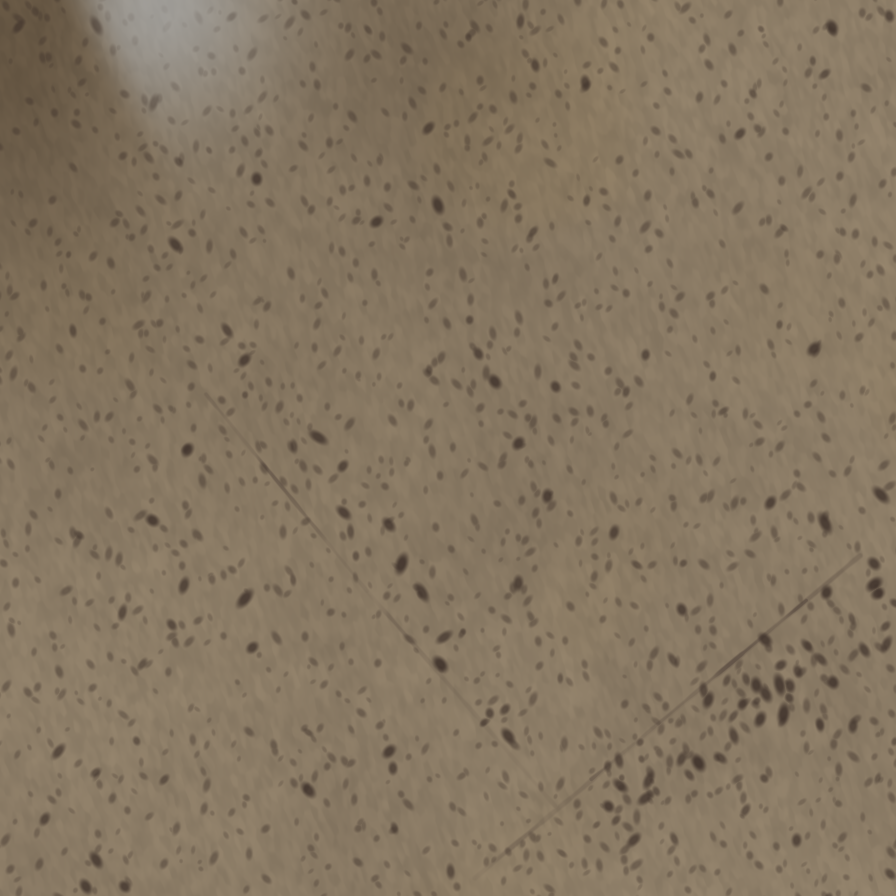
Give the GLSL for this texture, as a Shadertoy shader.

```glsl
// Worn beige stone floor: soft cellular grain, dark mineral specks,
// two thin diagonal joints with dirt gathered beside them,
// and a pale glare next to a shaded upper left corner.

const vec3 STONE_LIGHT = vec3(0.570, 0.508, 0.418);
const vec3 STONE_DARK  = vec3(0.500, 0.440, 0.362);
const vec3 OCHRE       = vec3(0.575, 0.495, 0.365);
const vec3 SHADE       = vec3(0.385, 0.325, 0.250);
const vec3 GLARE       = vec3(0.630, 0.622, 0.605);
const vec3 SPECK       = vec3(0.235, 0.185, 0.160);
const vec3 JOINT       = vec3(0.330, 0.275, 0.240);

vec3 hash3(vec2 p) {
    vec3 q = fract(p.xyx * vec3(0.1031, 0.1030, 0.0973));
    q += dot(q, q.yxz + 33.33);
    return fract((q.xxy + q.yzz) * q.zyx);
}

mat2 rotation(float a) {
    float c = cos(a), s = sin(a);
    return mat2(c, s, -s, c);
}

// Smooth cellular noise: blends random cell values, about -0.5 to 0.5
float cellNoise(vec2 p, float sharpness) {
    vec2 cell = floor(p);
    float sum = 0.0, weight = 0.0;
    for (int y = -1; y <= 1; y++)
    for (int x = -1; x <= 1; x++) {
        vec2 id = cell + vec2(x, y);
        vec3 h = hash3(id);
        vec2 d = p - id - h.xy;
        float w = exp(-sharpness * dot(d, d));
        sum += w * (h.z - 0.5);
        weight += w;
    }
    return sum / weight;
}

float segmentDistance(vec2 p, vec2 a, vec2 b) {
    vec2 ab = b - a;
    float t = clamp(dot(p - a, ab) / dot(ab, ab), 0.0, 1.0);
    return length(p - a - t * ab);
}

float glow(vec2 p, vec2 center, vec2 size) {
    vec2 d = (p - center) / size;
    return exp(-dot(d, d));
}

// How much dirt gathers along the joints
float dirtAmount(vec2 p) {
    float lower = segmentDistance(p, vec2(0.68, 0.09), vec2(0.97, 0.32));
    float upper = segmentDistance(p, vec2(0.26, 0.62), vec2(0.55, 0.21));
    float amount = 0.75 * (1.0 - smoothstep(0.015, 0.052, lower));
    amount += 0.36 * (1.0 - smoothstep(0.008, 0.030, upper));
    return amount + 0.6 * glow(p, vec2(0.52, 0.27), vec2(0.03));
}

// Scattered soft ellipses; dirt raises the chance of a speck in a cell
float specks(vec2 p, float scale, float chance, float dirt, float radius, float seed) {
    vec2 cell = floor(p * scale);
    float cover = 0.0;
    for (int y = -1; y <= 1; y++)
    for (int x = -1; x <= 1; x++) {
        vec2 id = cell + vec2(x, y);
        vec3 place = hash3(id + seed);
        vec3 form = hash3(id + seed + 71.7);
        vec2 center = (id + place.xy) / scale;
        float present = step(place.z, chance + dirt * dirtAmount(center));
        vec2 d = rotation((form.x - 0.5) * 2.0) * (p - center);
        vec2 size = radius * mix(0.55, 1.15, form.y) * vec2(0.85, mix(1.0, 1.75, form.z));
        float body = 1.0 - smoothstep(0.35, 1.25, length(d / size));
        cover = max(cover, present * body * mix(0.5, 1.0, form.y));
    }
    return cover;
}

// Thin crack that fades and breaks along its length
float joint(vec2 p, vec2 a, vec2 b, float width) {
    float d = segmentDistance(p, a, b) + 0.0012 * cellNoise(p * 60.0, 4.0);
    float wear = smoothstep(-0.25, 0.2, cellNoise(p * 14.0, 5.0));
    return (1.0 - smoothstep(0.2 * width, width, abs(d))) * mix(0.25, 1.0, wear);
}

void mainImage(out vec4 fragColor, in vec2 fragCoord) {
    vec2 p = fragCoord / iResolution.y;

    // Broad mottling and warm stains
    float mottle = cellNoise(p * 7.0, 3.0) + 0.6 * cellNoise(p * 22.0 + 9.0, 4.0);
    vec3 color = mix(STONE_DARK, STONE_LIGHT, clamp(0.70 + 0.45 * mottle, 0.0, 1.1));
    float stain = smoothstep(0.0, 0.4, cellNoise(p * 5.0 + 31.0, 4.0));
    color = mix(color, OCHRE, 0.3 * stain);

    // Shaded corner and band, with the glare between them
    float shade = 0.85 * glow(p, vec2(0.0, 1.02), vec2(0.13, 0.22));
    shade += 0.36 * glow(p, vec2(0.06, 0.78), vec2(0.17, 0.26));
    shade += 0.40 * glow(p, vec2(0.45, 0.97), vec2(0.18, 0.20));
    shade += 0.16 * glow(p, vec2(0.40, 0.55), vec2(0.30, 0.28));
    color = mix(color, SHADE, min(shade, 0.92));
    float edge = smoothstep(-0.025, 0.035, p.x - 0.085 - 0.5 * (1.0 - p.y));
    float glare = edge * glow(p, vec2(0.18, 1.0), vec2(0.12, 0.13));
    color = mix(color, GLARE, 0.95 * glare);

    // Fine slanted grain
    vec2 g = rotation(-0.3) * p;
    float grain = cellNoise(g * vec2(180.0, 80.0), 5.0);
    grain += 0.6 * cellNoise(g * vec2(95.0, 55.0) + 17.0, 4.0);
    color *= 1.0 + 0.075 * grain * (1.0 - 0.6 * glare);

    // Joints
    float crack = 0.55 * joint(p, vec2(0.23, 0.56), vec2(0.41, 0.34), 0.0032);
    crack = max(crack, 0.30 * joint(p, vec2(0.41, 0.34), vec2(0.62, 0.10), 0.0035));
    crack = max(crack, 0.70 * joint(p, vec2(0.66, 0.13), vec2(0.90, 0.33), 0.0034));
    crack = max(crack, 0.35 * joint(p, vec2(0.53, 0.02), vec2(0.96, 0.38), 0.0040));
    color = mix(color, JOINT, crack);

    // Faint flecks, scattered specks and gathered dirt
    float clean = 1.0 - 0.8 * glare;
    color = mix(color, SPECK, 0.42 * clean * specks(p, 62.0, 0.36, 0.3, 0.0050, 3.0));
    color = mix(color, SPECK, 0.80 * clean * specks(p, 28.0, 0.13, 0.0, 0.0072, 40.0));
    color = mix(color, SPECK, 0.88 * specks(p, 48.0, 0.0, 0.75, 0.0078, 90.0));

    fragColor = vec4(color, 1.0);
}
```
